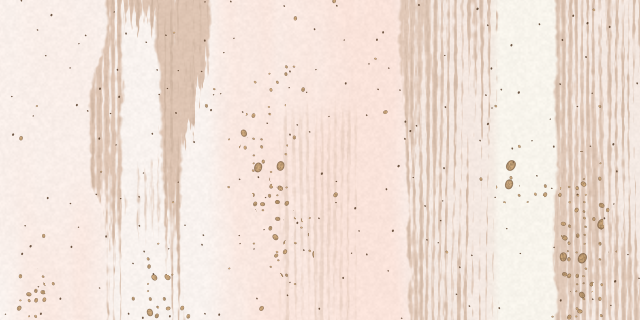
A WebGL 2 fragment shader for this background:

```glsl
#version 300 es
precision highp float;
// Dry-brushed tan strokes over blush washes on textured paper, with gold splatter.
// Strokes threshold layered sines and stretched noise against a paint load;
// drops and specks are jittered cells kept or skipped by a density field.

#define PAPER vec3(0.975, 0.950, 0.935)
#define BLUSH vec3(0.980, 0.890, 0.855)
#define IVORY vec3(0.970, 0.960, 0.925)
#define TAN vec3(0.870, 0.770, 0.700)
#define DEEP_TAN vec3(0.770, 0.670, 0.590)
#define GOLD vec3(0.720, 0.580, 0.410)
#define UMBER vec3(0.360, 0.260, 0.180)
#define BRISTLE_RATE 300.0
#define GRAIN 0.022
#define SPECK_DENSITY 0.6

uniform vec2 u_resolution;
out vec4 fragColor;

float hash(vec2 p) {
    vec3 q = fract(vec3(p.xyx) * 0.1031);
    q += dot(q, q.yzx + 33.33);
    return fract((q.x + q.y) * q.z);
}

float noise(vec2 p) {
    vec2 i = floor(p), f = fract(p);
    f = f * f * (3.0 - 2.0 * f);
    return mix(mix(hash(i), hash(i + vec2(1, 0)), f.x),
               mix(hash(i + vec2(0, 1)), hash(i + vec2(1, 1)), f.x), f.y);
}

// Soft interval from a to b.
float band(float x, float a, float b, float soft) {
    return smoothstep(a - soft, a + soft, x) - smoothstep(b - soft, b + soft, x);
}

float blob(vec2 p, vec2 centre, vec2 radius) {
    vec2 q = (p - centre) / radius;
    return exp(-dot(q, q));
}

// Vertical brush hairs: a bent comb, long hairs and short dry breaks.
float bristles(vec2 p) {
    float bend = noise(p * vec2(14.0, 1.2));
    float comb = 0.5 + 0.5 * sin(p.x * BRISTLE_RATE + 5.0 * bend);
    float hairs = noise(p * vec2(130.0, 3.0));
    float breaks = noise(p * vec2(210.0, 45.0));
    return 0.35 * comb + 0.35 * hairs + 0.3 * breaks;
}

// Paint cover between two ragged sides; load 0 is bare, 1 is solid.
float stroke(vec2 p, float left, float right, float load, float hair) {
    float ragged = 0.02 * (noise(p * vec2(9.0, 14.0)) - 0.5)
                 + 0.008 * (noise(p * vec2(60.0, 70.0)) - 0.5);
    float patches = 0.3 * (noise(p * vec2(14.0, 2.0) + 7.0) - 0.5);
    return band(p.x + ragged, left, right, 0.006)
         * smoothstep(0.8, 1.2, load + patches + hair);
}

// One jittered drop per cell; returns cover and rim darkness.
vec2 drops(vec2 p, float cell, float rMin, float rMax, float density, float aa) {
    vec2 id = floor(p / cell) + floor(cell * 3000.0);
    float margin = 1.2 * rMax / cell;
    vec2 jitter = vec2(hash(id + 17.0), hash(id + 41.0));
    vec2 q = (fract(p / cell) - mix(vec2(margin), vec2(1.0 - margin), jitter)) * cell;
    float size = hash(id + 73.0);
    float r = mix(rMin, rMax, size * size);
    float wobble = 1.0 + 0.12 * sin(2.0 * atan(q.y, q.x + 1e-5) + 6.0 * size);
    float d = length(q) - r * wobble;
    float kept = step(hash(id), density);
    return vec2(kept * (1.0 - smoothstep(-aa, aa, d)), smoothstep(-0.4 * r, 0.0, d));
}

void main() {
    vec2 p = gl_FragCoord.xy / u_resolution.y;
    float aa = 0.7 / u_resolution.y;
    float x = p.x, y = p.y;

    // Paper and watery washes
    float cloud = noise(p * vec2(7.0, 2.5)) * 0.6 + noise(p * vec2(24.0, 4.0)) * 0.4;
    float blush = band(x, 0.69, 1.28, 0.05) * (0.35 + 0.4 * cloud)
                + band(x, 0.98, 1.25, 0.06) * 0.3
                + band(x, 0.05, 0.31, 0.06) * (0.1 + 0.5 * cloud * (1.0 - smoothstep(0.2, 0.6, y)))
                + 0.25 * cloud * (1.0 - band(x, 0.34, 0.66, 0.03));
    vec3 color = mix(PAPER, BLUSH, clamp(blush, 0.0, 1.0));
    color = mix(color, IVORY, 0.85 * band(x, 1.54, 1.75, 0.03));

    // Left pair of strokes, joined by a short band at the top
    float hair = bristles(p);
    float leftEdge = mix(0.285, 0.335, max(smoothstep(0.7, 0.9, y), 1.0 - smoothstep(0.2, 0.5, y)));
    float paint = stroke(p, leftEdge, 0.385, 0.35 + 0.4 * smoothstep(0.1, 0.6, y), hair);
    float taper = mix(0.57, 0.65, smoothstep(0.5, 0.85, y + 0.3 * (hair - 0.5)));
    paint = max(paint, stroke(p, mix(0.535, 0.485, y), taper, 0.45 + 0.55 * smoothstep(0.2, 0.75, y), hair));
    paint = max(paint, stroke(p, 0.34, 0.64, 0.9 * smoothstep(0.88, 1.0, y + 0.1 * (hair - 0.5)), hair));
    paint = max(paint, 0.7 * stroke(p, 0.42, 0.5, 0.42 * band(y, 0.25, 0.5, 0.1), hair));

    // Two wide combed strokes and a faint one between
    float u = clamp((x - 1.25) / 0.3, 0.0, 1.0);
    float load = 0.6 - 0.3 * u + 0.35 * pow(1.0 - u, 4.0) * smoothstep(0.4, 1.0, y);
    float wide = stroke(p, mix(1.285, 1.25, y), 1.55, load, hair);
    float film = band(x, 1.28, 1.55, 0.015);
    u = clamp((x - 1.735) / 0.265, 0.0, 1.0);
    load = 0.72 - 0.4 * u + 0.35 * u * (1.0 - smoothstep(0.1, 0.4, y));
    wide = max(wide, stroke(p, 1.735, 2.1, load, hair));
    film += smoothstep(1.73, 1.76, x);
    paint = max(paint, max(0.9 * wide, 0.16 * film));
    float faint = 1.0 - smoothstep(0.6, 0.8, y + 0.2 * (hair - 0.5));
    paint = max(paint, 0.4 * stroke(p, 0.88, 1.12, 0.42 * faint, hair));
    color = mix(color, TAN, paint);
    color = mix(color, DEEP_TAN, 0.55 * paint * paint * smoothstep(0.5, 0.85, hair));
    color += GRAIN * (noise(p * 170.0) + noise(p * 90.0) - 1.0);

    // Gold drops along loose trails, then fine dark specks
    float trail = blob(p, vec2(0.85 + 0.04 * sin(9.0 * y), 0.4), vec2(0.06, 0.36))
                + blob(p, vec2(1.82, 0.22), vec2(0.07, 0.22))
                + blob(p, vec2(1.6, 0.42), vec2(0.05))
                + blob(p, vec2(0.48, 0.05), vec2(0.07))
                + blob(p, vec2(0.1, 0.08), vec2(0.06)) + 0.01;
    for (int i = 0; i < 2; i++) {
        float scale = i == 0 ? 0.45 : 1.0;
        vec2 drop = drops(p, 0.056 * scale, 0.006 * scale, 0.016 * scale, 0.5 * trail, aa);
        vec3 metal = GOLD * (0.85 + 0.3 * noise(p * 260.0));
        color = mix(color, mix(metal, UMBER, 0.6 * drop.y), 0.92 * drop.x);
    }
    float speck = drops(p, 0.085, 0.0018, 0.0036, SPECK_DENSITY, aa).x;
    color = mix(color, UMBER, 0.9 * speck);

    fragColor = vec4(clamp(color, 0.0, 1.0), 1.0);
}
```
